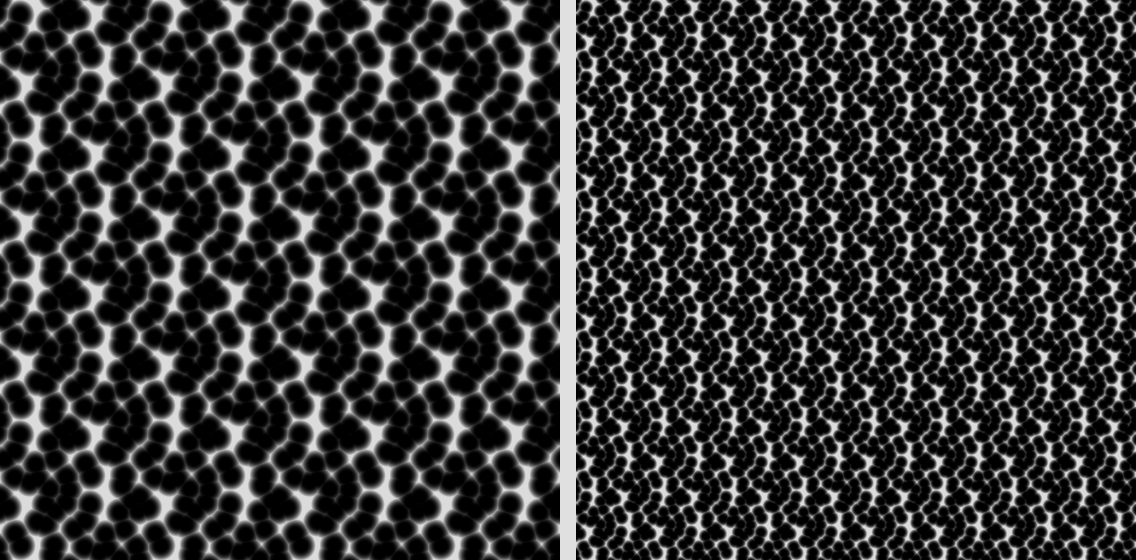
Left: one tile. Right: repeated 2 by 2.
This pattern is drawn by a Shadertoy shader. Its source:

```glsl
// Soft black cells in a pale grey web, crowded into columns on a diagonal lattice.

const float TAU = 6.2831853;
const float REPEATS = 4.0;               // repeats across and down
const float BLOCK = 5.0;                 // grid cells along each side of one block
const float JITTER = 0.84;               // scatter of the centres within their grid cells
const float CROWDING = 0.15;             // pull of the centres towards the dark columns
const float COLUMN_PHASE = 0.87;         // place of the dark column in each half repeat
const float INNER_RADIUS = 0.275;        // where a cell starts to fade, in grid cells
const float OUTER_RADIUS = 0.75;         // where the flat pale gap begins
const vec3 CELL_COLOR = vec3(0.0);
const vec3 WEB_COLOR = vec3(0.86);

vec2 hash22(vec2 p) {
    vec2 q = vec2(dot(p, vec2(127.1, 311.7)), dot(p, vec2(269.5, 183.3)));
    return fract(sin(q) * 43758.5453);
}

// Turns the canvas by 45 degrees so that whole steps still meet at its edges
vec2 diagonalGrid(vec2 uv, float repeats) {
    return vec2(uv.x - uv.y, uv.x + uv.y) * repeats;
}

// Scattered centre of a grid cell, wrapped at the block size
vec2 cellCentre(vec2 cell, float block, float jitter, float crowding) {
    vec2 wrapped = floor(mod(cell + 0.5, block));
    vec2 centre = cell + 0.5 + jitter * (hash22(wrapped) - 0.5);
    float column = (centre.x + centre.y) / block - COLUMN_PHASE;
    return centre - crowding * sin(TAU * column);
}

// Distance to the nearest cell centre
float nearestCentre(vec2 p, float block, float jitter, float crowding) {
    vec2 base = floor(p);
    float nearestSq = 8.0;
    for (int y = -1; y <= 1; y++) {
        for (int x = -1; x <= 1; x++) {
            vec2 cell = base + vec2(x, y);
            vec2 toCentre = cellCentre(cell, block, jitter, crowding) - p;
            nearestSq = min(nearestSq, dot(toCentre, toCentre));
        }
    }
    return sqrt(nearestSq);
}

// Web brightness: dark inside the cells, an accelerating rise to flat gaps
float webMask(float dist, float innerRadius, float outerRadius) {
    float t = clamp((dist - innerRadius) / (outerRadius - innerRadius), 0.0, 1.0);
    return t * t;
}

void mainImage(out vec4 fragColor, in vec2 fragCoord) {
    vec2 uv = fragCoord / iResolution.xy;
    vec2 p = diagonalGrid(uv, REPEATS) * BLOCK;
    float dist = nearestCentre(p, BLOCK, JITTER, CROWDING);
    vec3 color = mix(CELL_COLOR, WEB_COLOR, webMask(dist, INNER_RADIUS, OUTER_RADIUS));
    fragColor = vec4(color, 1.0);
}
```
